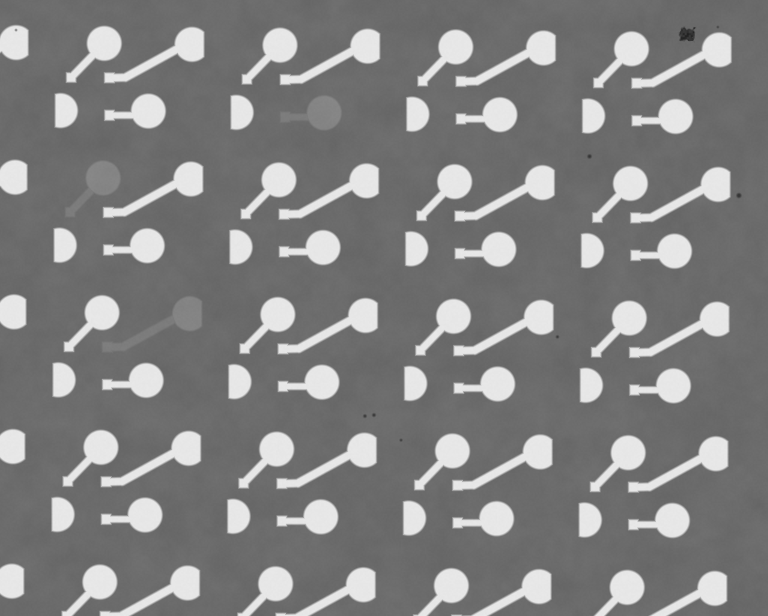
Write a Shadertoy shader that draws this pattern.

```glsl
// Grey plate with a slightly tilted grid of pale contact pads, thin arms, three faded parts and dark specks.

float hash(vec2 p) {
    vec3 q = fract(vec3(p.xyx) * 0.1031);
    q += dot(q, q.yzx + 33.33);
    return fract((q.x + q.y) * q.z);
}

float noise(vec2 p) {
    vec2 i = floor(p), f = fract(p);
    f = f * f * (3.0 - 2.0 * f);
    return mix(mix(hash(i), hash(i + vec2(1, 0)), f.x),
               mix(hash(i + vec2(0, 1)), hash(i + vec2(1, 1)), f.x), f.y);
}

float disc(vec2 p, vec2 centre) {
    return length(p - centre) - 17.2;
}

float box(vec2 p, vec2 centre, vec2 halfSize) {
    vec2 d = abs(p - centre) - halfSize;
    return length(max(d, 0.0)) + min(max(d.x, d.y), 0.0);
}

float bar(vec2 p, vec2 a, vec2 b, float halfWidth) {
    vec2 ab = b - a, ap = p - a;
    float t = clamp(dot(ap, ab) / dot(ab, ab), 0.0, 1.0);
    return length(ap - ab * t) - halfWidth;
}

float cover(float d, float soft) {
    return 1.0 - smoothstep(-soft, soft, d);
}

// Opacity of one part: faded parts have arms even fainter than their discs
float part(float head, float arm, bool faded, float soft) {
    float h = cover(head, soft), a = cover(arm, soft);
    return faded ? max(0.2 * h, 0.13 * a) : max(h, a);
}

bool isCell(vec2 cell, float column, float row) {
    return distance(cell, vec2(column, row)) < 0.5;
}

// All parts of one cell, measured from the centre of its upper left disc
float pads(vec2 p, vec2 cell, float soft) {
    // Disc with a diagonal arm
    float armA = min(bar(p, vec2(0), vec2(-32, 33), 3.8),
                     box(p, vec2(-33, 34), vec2(4.8)));
    float a = part(disc(p, vec2(0)), armA, isCell(cell, 0.0, 1.0), soft);

    // Disc cut on the right, with a long bent arm
    float armB = min(bar(p, vec2(10, 34.3), vec2(21, 34), 4.0),
                     bar(p, vec2(21, 34), vec2(82, 0.5), 4.2));
    armB = min(armB, box(p, vec2(5.2, 34.3), vec2(5.0)));
    float headB = max(disc(p, vec2(87.5, 1)), p.x - 99.5);
    float b = part(headB, armB, isCell(cell, 0.0, 2.0), soft);

    // Disc with a short level arm
    float armC = min(bar(p, vec2(8, 71.7), vec2(40, 71.7), 3.4),
                     box(p, vec2(5.2, 71.7), vec2(4.8, 5.1)));
    float c = part(disc(p, vec2(44, 67.5)), armC, isCell(cell, 1.0, 0.0), soft);

    // Disc cut on the left
    float d = cover(max(disc(p, vec2(-43.7, 67)), -49.0 - p.x), soft);
    return max(max(a, b), max(c, d));
}

void mainImage(out vec4 fragColor, in vec2 fragCoord) {
    // Canvas is 614.4 units high, y pointing down
    float unit = 614.4 / iResolution.y;
    vec2 p = vec2(fragCoord.x, iResolution.y - fragCoord.y) * unit;
    float soft = max(1.5, 0.75 * unit);

    // Tilted grid, ending after its fourth full column
    mat2 grid = mat2(175.3, 1.8, -1.1, 134.3);
    vec2 q = p - vec2(104, 43.3);
    vec2 cell = floor(inverse(grid) * (q - vec2(25, 34)) + 0.5);
    cell.x = min(cell.x, 3.0);

    // Cloudy plate and pale pads
    float plate = 0.42 + 0.025 * (noise(p / 28.0) - 0.5)
                       + 0.015 * (noise(p / 9.0 + 40.0) - 0.5);
    float shade = mix(plate, 0.905, pads(q - grid * cell, cell, soft));
    shade += 0.012 * (noise(p / 1.5) - 0.5);

    // Small specks: position and radius
    vec3 specks[8] = vec3[8](
        vec3(588, 156, 1.8), vec3(737, 195, 2.2), vec3(364, 415, 1.4), vec3(373, 414, 1.5),
        vec3(556, 336, 1.2), vec3(400, 439, 1.0), vec3(716, 27, 0.8), vec3(16, 30, 0.8));
    for (int i = 0; i < 8; i++) {
        float speck = cover(length(p - specks[i].xy) - specks[i].z, soft);
        shade = mix(shade, 0.16, 0.8 * speck);
    }

    // Ragged flake of dirt
    float flake = box(p, vec2(685.5, 34.5), vec2(7.0, 6.0)) + 4.0 * (noise(p / 2.5) - 0.5);
    shade = mix(shade, 0.12 + 0.12 * noise(p / 2.0 + 9.0), cover(flake, soft));

    fragColor = vec4(vec3(shade), 1.0);
}
```
